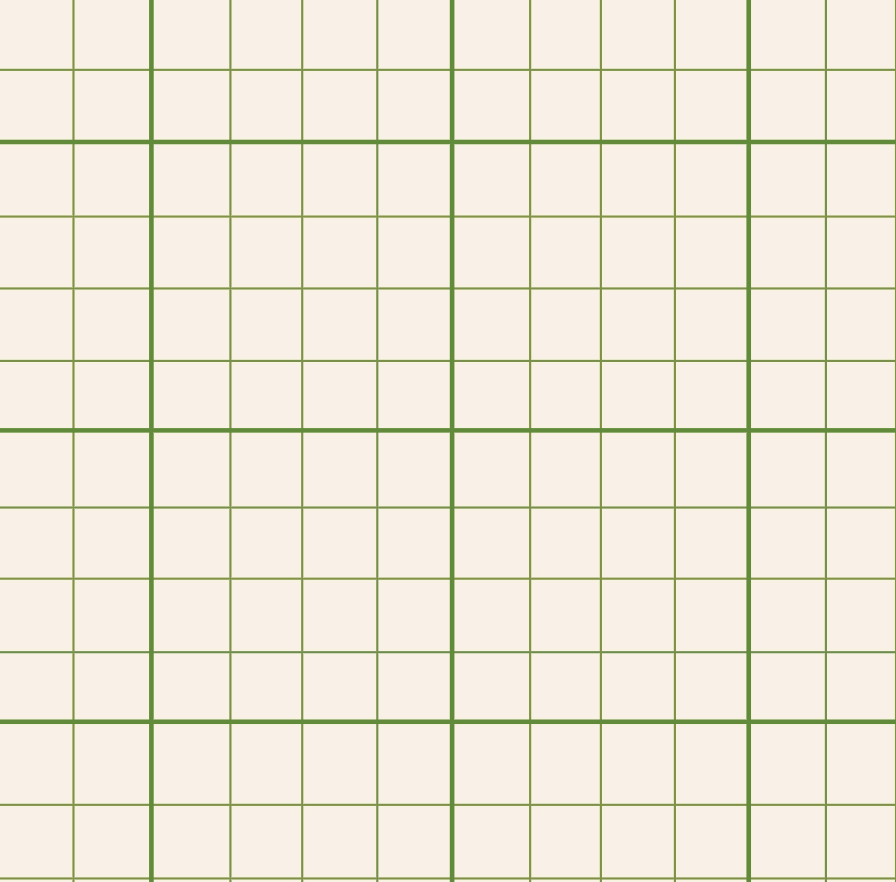
This pattern is drawn by a Shadertoy shader. Its source:

```glsl
// Cream ledger grid: uneven thin green rules, with a heavy rule every fourth line.

float hash(float n) {
    return fract(sin(n * 12.9898) * 43758.5453);
}

// Uneven line positions in cells: x from the left, y from the top.
vec2 linePosition(float i) {
    float u = i / 12.0;
    float heavy = float(mod(i, 4.0) == 2.0);
    float afterHeavy = float(mod(i, 4.0) == 3.0);
    float driftX = 0.055 * sin(3.14159 * u) + 0.047 * afterHeavy - 0.03 * float(i == 1.0);
    float driftY = -0.048 - 0.08 * sin(3.14159 * u * u) + u * (0.04 * afterHeavy - 0.08 * heavy);
    return i + vec2(driftX, driftY);
}

// Antialiased coverage of a rule on each axis.
vec2 ruleCoverage(vec2 dist, float halfWidth, vec2 pixel) {
    return clamp((halfWidth - dist) / pixel + 0.5, 0.0, 1.0);
}

void mainImage(out vec4 fragColor, in vec2 fragCoord) {
    vec2 cell = 12.0 * fragCoord / iResolution.xy;
    cell.y = 12.0 - cell.y;
    vec2 pixel = 12.0 / iResolution.xy;

    vec3 paper = vec3(0.975, 0.94, 0.905);
    vec3 thinInk = paper;
    float halo = 0.0, thin = 0.0, heavy = 0.0;

    for (float i = 1.0; i <= 12.0; i++) {
        vec2 dist = abs(cell - linePosition(i));
        bool isHeavy = mod(i, 4.0) == 2.0;
        float halfWidth = isHeavy ? 0.031 : 0.0145;
        vec2 cover = ruleCoverage(dist, halfWidth, pixel);
        vec2 glow = 1.0 - smoothstep(halfWidth, halfWidth + 0.045, dist);
        halo = max(halo, max(glow.x, glow.y));

        if (isHeavy) {
            heavy = max(heavy, max(cover.x, cover.y));
        } else {
            // Each thin rule leans olive or a cooler green.
            vec2 cool = vec2(hash(i), hash(i + 31.0));
            float tint = cover.x > cover.y ? cool.x : cool.y;
            float strongest = max(cover.x, cover.y);
            if (strongest > thin) {
                thin = strongest;
                thinInk = mix(vec3(0.47, 0.54, 0.22), vec3(0.38, 0.51, 0.27), tint * tint);
            }
        }
    }

    // Paper, pale fringe, thin rules, then heavy rules on top.
    vec3 color = mix(paper, vec3(0.97, 0.96, 0.87), 0.8 * halo);
    color = mix(color, thinInk, 0.92 * thin);
    color = mix(color, vec3(0.38, 0.54, 0.23), heavy);
    fragColor = vec4(color, 1.0);
}
```
